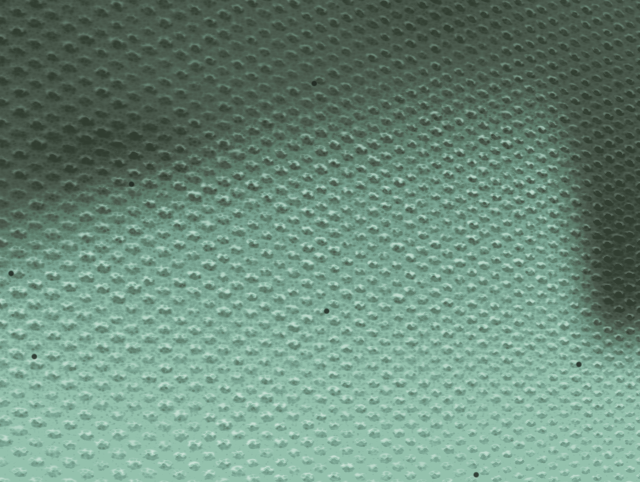
A Shadertoy shader for this texture:

```glsl
// Embossed mint fabric: staggered oval bumps on a lattice that tightens to the right,
// each lit on its upper side, under a soft diagonal shadow and a dark patch at right.
// Cellular noise adds pits and wrinkles; layered sines bend the rows and the light.

const vec3 DEEP  = vec3(0.19, 0.24, 0.19);
const vec3 SHADE = vec3(0.29, 0.35, 0.30);
const vec3 MID   = vec3(0.37, 0.50, 0.43);
const vec3 MINT  = vec3(0.47, 0.64, 0.57);
const vec3 PALE  = vec3(0.58, 0.76, 0.68);
const vec3 GLINT = vec3(0.82, 0.90, 0.86);

vec2 hash22(vec2 p) {
    vec3 q = fract(p.xyx * vec3(0.1031, 0.1030, 0.0973));
    q += dot(q, q.yzx + 33.33);
    return fract((q.xx + q.yz) * q.zy);
}

// Distance to the nearest scattered point
float cellular(vec2 p) {
    vec2 cell = floor(p), f = p - cell;
    float nearest = 2.0;
    for (int j = -1; j <= 1; j++)
    for (int i = -1; i <= 1; i++) {
        vec2 o = vec2(i, j);
        nearest = min(nearest, length(o + hash22(cell + o) - f));
    }
    return nearest;
}

float waves(vec2 p) {
    return 0.5 * sin(p.x + 1.3 * sin(p.y)) + 0.3 * sin(1.9 * p.y - p.x + 2.0)
         + 0.2 * sin(3.1 * p.x + 2.3 * p.y);
}

// Tone 0..1 to fabric colour
vec3 fabricColor(float t) {
    vec3 c = mix(DEEP, SHADE, smoothstep(0.0, 0.25, t));
    c = mix(c, MID, smoothstep(0.2, 0.5, t));
    c = mix(c, MINT, smoothstep(0.45, 0.75, t));
    return mix(c, PALE, smoothstep(0.7, 1.0, t));
}

float blob(vec2 p, vec2 center, vec2 size) {
    vec2 d = (p - center) / size;
    return exp(-dot(d, d));
}

// How much direct light reaches the cloth
float litAmount(vec2 uv) {
    float edge = 0.48 + 0.62 * uv.x - 0.3 * uv.x * uv.x + 0.015 * waves(uv * 7.0);
    float lit = smoothstep(-0.15, 0.15, edge - uv.y);
    float patchX = uv.x + 0.1 * (uv.y - 0.5);
    float sidePatch = smoothstep(0.85, 0.95, patchX) * smoothstep(0.2, 0.38, uv.y);
    return lit * (1.0 - 0.95 * sidePatch);
}

float baseTone(vec2 uv, float lit) {
    float shadow = 0.25 + 0.06 * waves(uv * 5.0)
                 - 0.16 * blob(uv, vec2(0.2, 0.67), vec2(0.2, 0.1))
                 - 0.12 * blob(uv, vec2(0.65, 0.97), vec2(0.15, 0.1))
                 - 0.2 * blob(uv, vec2(0.97, 0.45), vec2(0.1, 0.2));
    return mix(shadow, 1.1 - 0.74 * uv.y, lit);
}

// Bends the canvas so that columns and rows crowd together at right
vec2 latticeCoord(vec2 uv) {
    float x = uv.x, rows = 24.0 + 2.0 * x + 9.0 * x * x;
    vec2 g = vec2(36.0 * x + 12.0 * x * x, (uv.y - 0.25) * rows + 1.2 * x);
    return g + 0.1 * vec2(waves(g.yx * 0.4), waves(g * 0.3));
}

// One bump: x = lit crest, y = shade beneath it
vec2 bump(vec2 d, float seed, float soft, float lit) {
    float r = length(d);
    float body = 1.0 - smoothstep(1.0 - soft, 1.0 + soft, r);
    float wobble = 0.25 * sin(5.0 * d.x + 6.28 * seed);
    float rim = smoothstep(0.25, 0.75, r);
    float crest = body * smoothstep(-0.35, 0.5, d.y + wobble) * mix(rim, 1.0, lit);
    float fall = length(d + vec2(-0.15, 0.38));
    float under = (1.0 - smoothstep(0.9 - soft, 0.9 + soft, fall)) * (1.0 - crest);
    return vec2(crest, under) * mix(0.6, 1.0, seed);
}

// Strongest crest and shade among the neighbouring bumps
vec2 bumpField(vec2 g, float soft, float lit) {
    vec2 relief = vec2(0.0);
    for (int i = -1; i <= 1; i++) {
        float col = floor(g.x + 0.5) + float(i);
        float stagger = 0.5 * mod(col, 2.0);
        float row = floor(g.y - stagger + 0.5);
        vec2 rnd = hash22(vec2(col, row) + 60.0);
        vec2 center = vec2(col, row + stagger) + 0.12 * (rnd - 0.5);
        vec2 size = vec2(0.5, 0.25) * mix(0.85, 1.1, rnd.y);
        relief = max(relief, bump((g - center) / size, rnd.x, soft, lit));
    }
    return relief;
}

void mainImage(out vec4 fragColor, in vec2 fragCoord) {
    vec2 uv = fragCoord / iResolution.xy;
    vec2 p = fragCoord / iResolution.y;

    // Light and focus
    float lit = litAmount(uv);
    float blur = smoothstep(0.5, 0.0, uv.x) * smoothstep(0.35, 0.8, uv.y);
    vec2 relief = bumpField(latticeCoord(uv), mix(0.28, 0.5, blur), lit);

    // Fine surface: pits, wrinkles and rare dark flecks
    float pits = 1.0 - smoothstep(0.08, 0.4, cellular(p * 85.0));
    float wrinkle = cellular(p * vec2(95.0, 150.0) + 9.0) - 0.45;
    float fleck = 1.0 - smoothstep(0.02, 0.045, cellular(p * 6.0 + 3.0));
    fleck *= step(0.8, hash22(floor(p * 6.0) + 17.0).x);

    float tone = baseTone(uv, lit);
    tone += relief.x * mix(0.14, 0.2, lit) - relief.y * mix(0.16, 0.34, lit);
    tone += wrinkle * mix(0.1, 0.24, lit) - pits * mix(0.04, 0.12, lit);
    vec3 color = fabricColor(tone);

    // Glossy crests, strongest near the bottom
    float gloss = relief.x * smoothstep(-0.35, 0.35, wrinkle);
    gloss *= mix(0.12, 0.75, lit) + 0.3 * blob(uv, vec2(0.38, 0.05), vec2(0.25, 0.15));
    color = mix(color, GLINT, clamp(gloss, 0.0, 1.0));
    color = mix(color, DEEP * 0.5, 0.8 * fleck);
    fragColor = vec4(color, 1.0);
}
```
